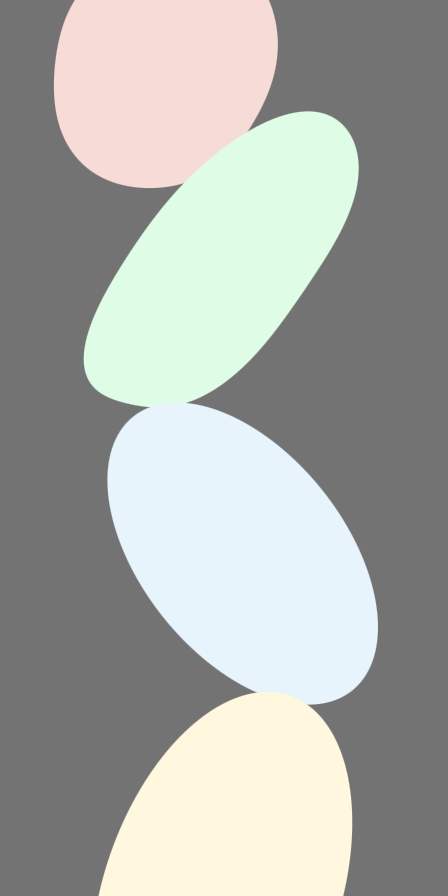
Reproduce this background procedurally as a Shadertoy shader.

```glsl
// Draws a leaning stack of four soft pastel pebbles on a flat grey ground.

// Colours
const vec3 GROUND = vec3(0.45);
const vec3 PINK   = vec3(0.97, 0.86, 0.84);
const vec3 MINT   = vec3(0.87, 0.99, 0.90);
const vec3 SKY    = vec3(0.905, 0.955, 0.99);
const vec3 CREAM  = vec3(1.00, 0.97, 0.87);

// Placement, in canvas widths: centre, half axes, tilt in radians
const vec2 PINK_CENTRE  = vec2(0.3672, 1.8568);
const vec2 PINK_AXES    = vec2(0.2500, 0.2760);
const float PINK_TILT   = 0.0;
const vec2 MINT_CENTRE  = vec2(0.4948, 1.4206);
const vec2 MINT_AXES    = vec2(0.4036, 0.2031);
const float MINT_TILT   = 0.850;
const vec2 SKY_CENTRE   = vec2(0.5417, 0.7643);
const vec2 SKY_AXES     = vec2(0.3914, 0.2273);
const float SKY_TILT    = -0.897;
const vec2 CREAM_CENTRE = vec2(0.4948, 0.0078);
const vec2 CREAM_AXES   = vec2(0.4651, 0.2630);
const float CREAM_TILT  = 1.237;

// Outline wobble: cosine and sine weight of angular harmonics 1 to 5
const int ORDERS = 5;
const float MINT_RADIUS = 0.9653;
const vec2 SMOOTH_WOBBLE[ORDERS] = vec2[ORDERS](
    vec2(0.0), vec2(0.0), vec2(0.0), vec2(0.0), vec2(0.0));
const vec2 PINK_WOBBLE[ORDERS] = vec2[ORDERS](
    vec2(0.0), vec2(-0.0026, 0.075), vec2(0.0006, 0.006),
    vec2(-0.01, -0.0007), vec2(0.0094, 0.0034));
const vec2 MINT_WOBBLE[ORDERS] = vec2[ORDERS](
    vec2(-0.006, -0.0397), vec2(0.0463, 0.0202), vec2(0.0127, 0.0107),
    vec2(-0.0133, -0.0208), vec2(-0.0026, 0.0123));

// Smooth coverage of a tilted ellipse with a wobbling outline
float pebble(vec2 p, vec2 centre, vec2 axes, float tilt, float radius, vec2 wobble[ORDERS]) {
    float c = cos(tilt), s = sin(tilt);
    vec2 d = p - centre;
    vec2 q = vec2(c * d.x + s * d.y, c * d.y - s * d.x) / axes;
    float dist = length(q);

    // Powers of the unit direction give cos(n a) and sin(n a) without a seam
    vec2 direction = q / max(dist, 1e-4);
    vec2 harmonic = direction;
    for (int i = 0; i < ORDERS; i++) {
        radius += dot(wobble[i], harmonic);
        harmonic = vec2(harmonic.x * direction.x - harmonic.y * direction.y,
                        harmonic.x * direction.y + harmonic.y * direction.x);
    }
    float edge = dist - radius;
    return clamp(0.5 - edge / max(fwidth(edge), 1e-5), 0.0, 1.0);
}

void mainImage(out vec4 fragColor, in vec2 fragCoord) {
    vec2 p = fragCoord / iResolution.xy * vec2(1.0, 2.0);

    // Layered from the top of the stack down, lower pebbles in front
    vec3 colour = GROUND;
    colour = mix(colour, PINK, pebble(p, PINK_CENTRE, PINK_AXES, PINK_TILT, 1.0, PINK_WOBBLE));
    colour = mix(colour, MINT, pebble(p, MINT_CENTRE, MINT_AXES, MINT_TILT, MINT_RADIUS, MINT_WOBBLE));
    colour = mix(colour, SKY, pebble(p, SKY_CENTRE, SKY_AXES, SKY_TILT, 1.0, SMOOTH_WOBBLE));
    colour = mix(colour, CREAM, pebble(p, CREAM_CENTRE, CREAM_AXES, CREAM_TILT, 1.0, SMOOTH_WOBBLE));
    fragColor = vec4(colour, 1.0);
}
```
